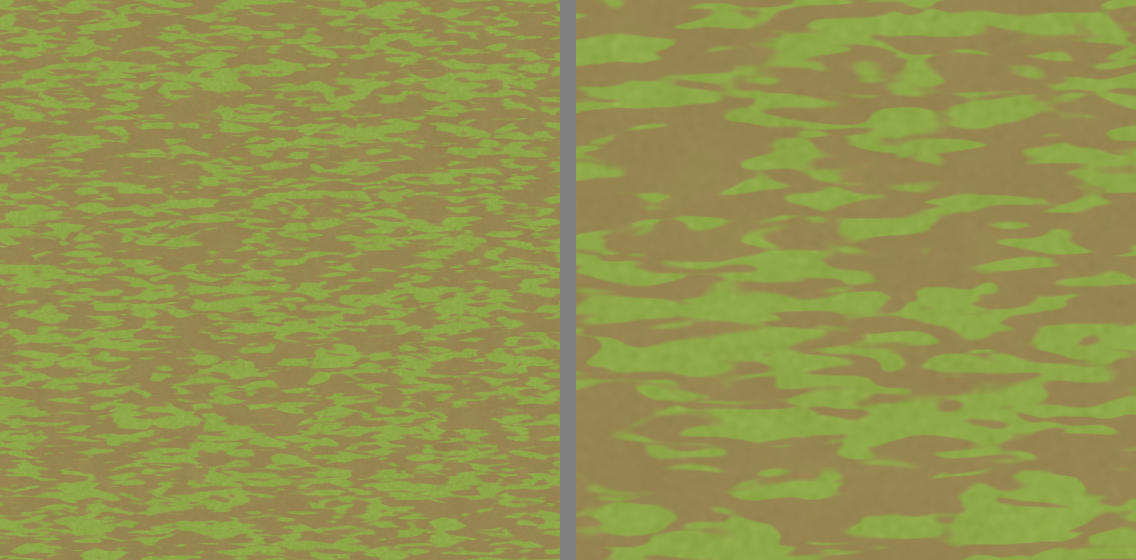
Left, the full canvas; right, a detail of the centre.
Write a WebGL 2 fragment shader that draws this texture.

```glsl
#version 300 es
precision highp float;

uniform vec2 u_resolution;
out vec4 fragColor;

#define PATCH_CELLS vec2(29.0, 116.0)
#define BROAD_WEIGHT 0.25
#define DETAIL_WEIGHT 0.5
#define WARP 0.45
#define COVER_LEVEL 0.09
#define EDGE_SOFTNESS 0.14
#define GRAIN_CELLS 210.0
#define GRAIN_STRENGTH 0.016
#define MOTTLE_STRENGTH 0.010
#define EARTH_COLOR vec3(0.592, 0.523, 0.316)
#define MOSS_COLOR vec3(0.560, 0.665, 0.286)

// Three random values in 0..1 for an integer cell
vec3 hash3(ivec2 cell) {
    uvec3 h = uvec3(uvec2(cell + 4096), 977u);
    h = h * 1664525u + 1013904223u;
    h.x += h.y * h.z;
    h.y += h.z * h.x;
    h.z += h.x * h.y;
    h ^= h >> 16u;
    h.x += h.y * h.z;
    h.y += h.z * h.x;
    h.z += h.x * h.y;
    return vec3(h >> 8u) / 16777216.0;
}

// Cellular noise: signed round bumps around one jittered point per cell
float bumpNoise(vec2 p) {
    ivec2 home = ivec2(floor(p));
    float sum = 0.0;
    for (int y = -1; y <= 1; y++) {
        for (int x = -1; x <= 1; x++) {
            ivec2 cell = home + ivec2(x, y);
            vec3 rnd = hash3(cell);
            vec2 d = p - vec2(cell) - rnd.xy;
            float k = max(1.0 - dot(d, d), 0.0);
            sum += (2.0 * rnd.z - 1.0) * k * k * k;
        }
    }
    return sum;
}

// Horizontally stretched field whose high parts become moss
float patchField(vec2 uv) {
    vec2 p = uv * PATCH_CELLS;
    vec2 bend = vec2(bumpNoise(p * 0.8 + 31.7), bumpNoise(p * 0.8 + 83.2));
    p += WARP * bend;
    float field = bumpNoise(p);
    field += BROAD_WEIGHT * bumpNoise(p * 0.42 + 147.3);
    field += DETAIL_WEIGHT * bumpNoise(p * 1.8 + 211.9);
    return field;
}

void main() {
    vec2 uv = gl_FragCoord.xy / u_resolution.y;

    // Moss patches on earth with softened edges
    float field = patchField(uv) - COVER_LEVEL;
    float edge = EDGE_SOFTNESS + 0.5 * fwidth(field);
    float moss = smoothstep(-edge, edge, field);
    vec3 color = mix(EARTH_COLOR, MOSS_COLOR, moss);

    // Fine grain, stronger on moss, and faint broad mottling
    float grain = bumpNoise(uv * GRAIN_CELLS + 17.0);
    float mottle = bumpNoise(uv * 34.0 + 59.0);
    color += GRAIN_STRENGTH * grain * mix(0.6, 1.2, moss);
    color += MOTTLE_STRENGTH * mottle * vec3(0.6, 1.0, 0.4);

    fragColor = vec4(color, 1.0);
}
```
